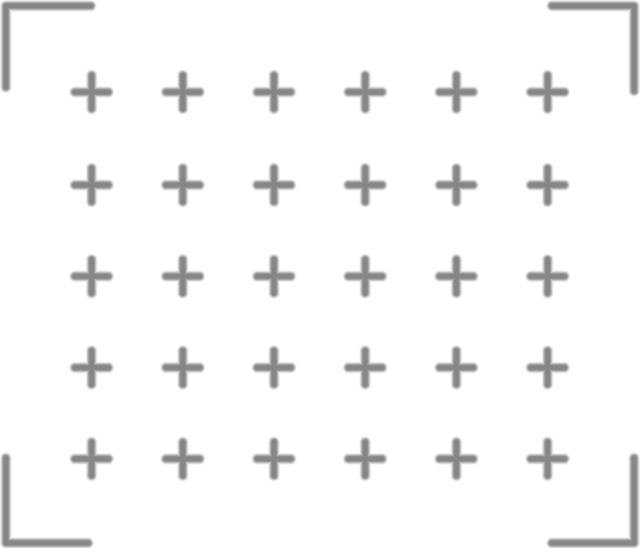
Reproduce this pattern procedurally as a Shadertoy shader.

```glsl
// Six by five grid of soft grey plus signs inside four corner brackets.

// Distance to a segment from the origin along +x
float segmentX(vec2 p, float len) {
    return length(vec2(p.x - clamp(p.x, 0.0, len), p.y));
}

// Distance to the centre lines of the plus grid
float plusGrid(vec2 p) {
    vec2 first = vec2(1.002, 0.975);
    vec2 pitch = vec2(0.9975, 0.9985);
    vec2 cell = clamp(round((p - first) / pitch), vec2(0.0), vec2(5.0, 4.0));
    vec2 local = p - first - cell * pitch;
    local.y -= 0.018 * step(3.5, cell.y); // top row sits slightly higher
    local = abs(local);
    if (local.y > local.x) local = local.yx;
    return segmentX(local, 0.184);
}

// Distance to the centre lines of the corner brackets
float brackets(vec2 p, vec2 size) {
    bool left = p.x < 0.5 * size.x;
    bool top = p.y > 0.5 * size.y;
    vec2 corner = min(p, size - p) - vec2(0.064, top ? 0.064 : 0.055);
    vec2 arm = left && top ? vec2(0.93, 0.89) : vec2(0.90, 0.93);
    return min(segmentX(corner, arm.x), segmentX(corner.yx, arm.y));
}

void mainImage(out vec4 fragColor, in vec2 fragCoord) {
    // The canvas is seven units wide, about one unit per plus
    float unit = 7.0 / iResolution.x;
    vec2 size = iResolution.xy * unit;
    vec2 p = fragCoord * unit;

    // Rounded strokes with a slightly blurred edge
    float dist = min(plusGrid(p), brackets(p, size)) - 0.0437;
    float blur = max(0.028, 0.7 * unit);
    float ink = 1.0 - smoothstep(-blur, blur, dist);

    fragColor = vec4(mix(vec3(1.0), vec3(0.525), ink), 1.0);
}
```
